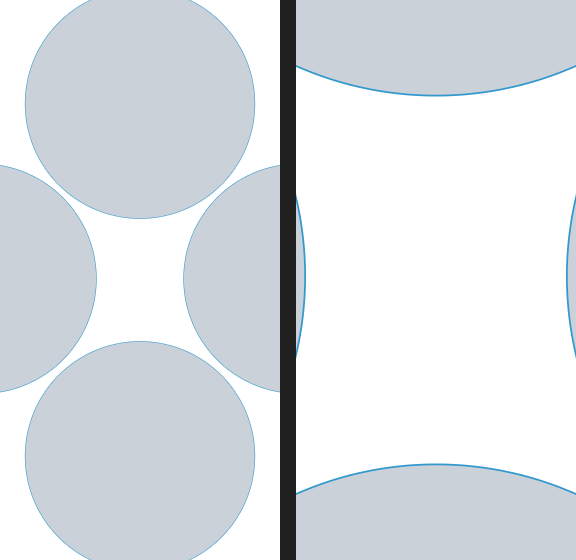
Left: the whole. Right: its middle third, enlarged.
Give the GLSL for this pattern, as a Shadertoy shader.

```glsl
#define DISC_COUNT 4
#define DISC_RADIUS 0.4102
#define RING_RADII vec2(0.5660, 0.6297)
#define SIDE_LIFT 0.0045
#define LINE_WIDTH 0.0021
#define PAPER_COLOR vec3(1.0)
#define DISC_COLOR vec3(0.798, 0.818, 0.846)
#define LINE_COLOR vec3(0.20, 0.60, 0.80)

const float TAU = 6.2831853;

// Signed distance to the nearest disc of the ring
float discRing(vec2 p) {
    float nearest = 1e3;
    for (int i = 0; i < DISC_COUNT; i++) {
        float angle = TAU * float(i) / float(DISC_COUNT);
        vec2 direction = vec2(cos(angle), sin(angle));
        vec2 center = RING_RADII * direction;
        center.y += SIDE_LIFT * abs(direction.x);
        nearest = min(nearest, length(p - center) - DISC_RADIUS);
    }
    return nearest;
}

// Share of a pixel that lies inside an edge
float coverage(float dist, float pixel) {
    return clamp(0.5 - dist / pixel, 0.0, 1.0);
}

void mainImage(out vec4 fragColor, in vec2 fragCoord) {
    // Canvas width is one unit, origin at the canvas center
    vec2 p = (fragCoord - 0.5 * iResolution.xy) / iResolution.x;
    float pixel = 1.0 / iResolution.x;
    float dist = discRing(p);

    // The outline is the band between two offset edges
    float inner = coverage(dist + 0.5 * LINE_WIDTH, pixel);
    float outer = coverage(dist - 0.5 * LINE_WIDTH, pixel);

    vec3 color = PAPER_COLOR * (1.0 - outer)
               + LINE_COLOR * (outer - inner)
               + DISC_COLOR * inner;
    fragColor = vec4(color, 1.0);
}
```
